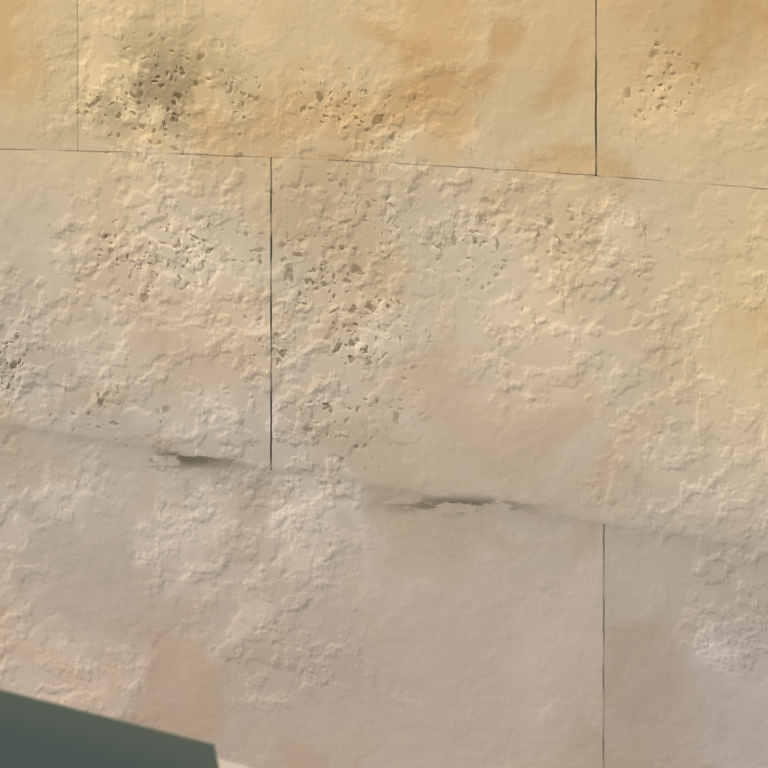
Give the GLSL for this texture, as a WebGL 1 fragment shader.

```glsl
precision highp float;
// Worn travertine wall: three sloping courses of staggered blocks in warm light.
// Noise gives clouding, cells give pits and stains, and the slope of a flaked
// height field gives relief; joints and the dark panel are distance functions.
uniform vec2 u_resolution;

float hash(vec2 p) {
  vec3 q = fract(p.xyx * 0.1031);
  q += dot(q, q.yzx + 33.33);
  return fract((q.x + q.y) * q.z);
}

float noise(vec2 p) {
  vec2 i = floor(p), f = fract(p);
  f = f * f * (3.0 - 2.0 * f);
  return mix(mix(hash(i), hash(i + vec2(1, 0)), f.x),
             mix(hash(i + vec2(0, 1)), hash(i + 1.0), f.x), f.y);
}

float fbm(vec2 p) {
  float sum = 0.0, amp = 0.52;
  for (int i = 0; i < 5; i++) {
    sum += amp * noise(p);
    p = mat2(1.6, 1.2, -1.2, 1.6) * p + 7.3;
    amp *= 0.5;
  }
  return sum;
}

// Centred noise pair for bending coordinates.
vec2 bend(vec2 p) {
  return vec2(fbm(p), fbm(p + 31.7)) - 0.5;
}

// Soft ellipse: centre in xy, radii in zw.
float blob(vec2 p, vec4 e) {
  vec2 d = (p - e.xy) / e.zw;
  return exp(-dot(d, d));
}

// Scattered tilted ovals, one per cell; density is the chance of each.
float ovals(vec2 p, float density, float size) {
  float cover = 0.0;
  for (int y = -1; y <= 1; y++)
    for (int x = -1; x <= 1; x++) {
      vec2 id = floor(p) + vec2(x, y);
      vec2 d = p - id - vec2(hash(id + 3.1), hash(id + 17.7));
      float a = 2.4 * hash(id + 41.3) - 0.6;
      d *= mat2(cos(a), sin(a), -sin(a), cos(a));
      float r = length(d * vec2(1, 1.7)) / (size * (0.4 + hash(id + 29.0)));
      float present = smoothstep(0.0, 0.15, density - hash(id + 53.9));
      cover = max(cover, present * (1.0 - smoothstep(0.4, 1.0, r)));
    }
  return cover;
}

// Where the stone is rough and pitted.
float roughness(vec2 p) {
  float zones = blob(p, vec4(0.20, 0.88, 0.10, 0.07)) + blob(p, vec4(0.01, 0.51, 0.04, 0.08))
    + 0.7 * blob(p, vec4(0.20, 0.67, 0.10, 0.06)) + 0.8 * blob(p, vec4(0.42, 0.53, 0.10, 0.13))
    + 0.7 * blob(p, vec4(0.86, 0.89, 0.05, 0.06)) + 0.7 * blob(p, vec4(0.43, 0.85, 0.12, 0.06))
    + 0.5 * blob(p, vec4(0.15, 0.47, 0.09, 0.04)) + 0.4 * blob(p, vec4(0.62, 0.68, 0.28, 0.10));
  return min(zones, 1.0);
}

// Flaked plateaus over fine grain.
float stoneHeight(vec2 p, float flaking) {
  float flakes = smoothstep(0.44, 0.62, fbm(p * 27.0));
  float chips = smoothstep(0.5, 0.72, fbm(p * 58.0 + 11.0));
  return flaking * (0.55 * flakes + 0.45 * chips) + 0.22 * fbm(p * 34.0 + 5.0);
}

float line(float d, float halfWidth, float aa) {
  return 1.0 - smoothstep(halfWidth - aa, halfWidth + aa, abs(d));
}

// Light: cool at the foot, golden at the top and right.
vec3 wallColor(vec2 p) {
  vec3 c = mix(vec3(0.69, 0.625, 0.56), vec3(0.725, 0.67, 0.605), smoothstep(0.0, 0.45, p.y));
  c = mix(c, vec3(0.785, 0.715, 0.6), smoothstep(0.36, 0.74, p.y + 0.2 * p.x - 0.08));
  c = mix(c, vec3(0.82, 0.72, 0.55), smoothstep(0.7, 0.92, p.y));
  c = mix(c, vec3(0.84, 0.73, 0.53), 0.65 * blob(p, vec4(1.05, 0.62, 0.2, 0.22)));
  c = mix(c, vec3(0.78, 0.65, 0.46), 0.6 * blob(p, vec4(0.92, 1.0, 0.25, 0.16)));
  return mix(c, vec3(0.68, 0.645, 0.62), 0.6 * blob(p, vec4(0.95, 0.05, 0.18, 0.2)));
}

void main() {
  vec2 p = gl_FragCoord.xy / u_resolution;
  float aa = 0.8 / min(u_resolution.x, u_resolution.y);
  float rough = roughness(p);
  vec2 warp = bend(p * 8.0), crumble = bend(p * 70.0);

  // Courses and staggered joints
  float upper = p.y - 0.806 + 0.02 * p.x + 0.032 * p.x * p.x + 0.002 * crumble.x;
  float lower = p.y - 0.447 + 0.165 * p.x + 0.006 * crumble.y;
  float top = step(0.0, upper), foot = step(lower, 0.0);
  float first = mix(mix(0.353, 0.101, top), 0.786, foot);
  float pitch = mix(0.675, 0.82, foot);
  float along = (p.x - first) / pitch;
  float side = (fract(along + 0.5) - 0.5) * pitch + 0.0015 * crumble.x;
  float block = floor(along) + 5.0 * top + 11.0 * foot;

  // Clouding, pale veins and ochre stains
  vec3 col = wallColor(p) * (0.94 + 0.12 * fbm(p * 7.0 + warp + block * 3.0));
  float patches = smoothstep(0.4, 0.6, fbm(p * 5.0 + 43.0 + warp));
  float vein = patches * smoothstep(0.46, 0.66, fbm(p * 15.0 + 1.5 * warp + block));
  col = mix(col, col * 1.03 + 0.04, vein * mix(0.5, 0.9, foot));
  float ochre = smoothstep(0.48, 0.68, fbm(p * 7.0 + 19.0 + warp));
  col *= mix(vec3(1), vec3(0.96, 0.9, 0.82), ochre * mix(0.45, 0.8, top));
  float stain = ovals(p * 13.0 + 1.2 * warp, 0.95, 0.65) * blob(p, vec4(0.62, 0.93, 0.17, 0.11));
  col = mix(col, vec3(0.74, 0.57, 0.38), 0.55 * stain);

  // Relief and grey crust
  float flaking = min(0.12 + 0.75 * rough + patches * mix(0.45, 0.27, top), 1.0);
  vec2 q = p + 0.006 * warp;
  float slope = stoneHeight(q, flaking) - stoneHeight(q + vec2(-0.0022, 0.003), flaking);
  col *= 1.0 + clamp(0.5 * slope, -0.16, 0.12);
  float crust = blob(p, vec4(0.2, 0.885, 0.09, 0.07)) * smoothstep(0.42, 0.56, fbm(p * 22.0 + warp));
  col = mix(col, vec3(0.57, 0.51, 0.38), 0.7 * crust);

  // Ragged pits at two sizes, each with a lit lip
  float density = 0.03 + 0.75 * rough * smoothstep(0.25, 0.6, noise(p * 22.0));
  for (int i = 0; i < 2; i++) {
    float scale = 58.0 + 52.0 * float(i);
    q = p * scale + 1.1 * crumble;
    float pit = ovals(q, density, 0.42);
    float lip = ovals(q + scale * vec2(-0.002, 0.0035), density, 0.42) * (1.0 - pit);
    col *= 1.0 - vec3(0.38, 0.4, 0.46) * pit * (0.25 + 0.6 * rough);
    col += 0.06 * lip * (0.3 + rough);
  }

  // Joints, broken by wear and dirt
  float worn = smoothstep(0.15, 0.75, noise(p * 34.0 + 8.0));
  float depth = mix(0.15, 0.6, smoothstep(0.1, 0.3, p.x)) * mix(1.0, 0.55, foot);
  col *= 1.0 - depth * mix(0.45, 1.0, worn) * line(side, 0.0011, aa);
  col *= 1.0 - mix(0.04, 0.24, worn) * line(upper, 0.0009, aa);
  col *= 1.0 - 0.09 * exp(-abs(lower) / mix(0.007, 0.022, foot));
  float dirt = blob(p, vec4(0.24, 0.402, 0.06, 0.011)) + blob(p, vec4(0.6, 0.342, 0.08, 0.01));
  dirt *= smoothstep(0.44, 0.62, fbm(p * vec2(32, 80)));
  col = mix(col, vec3(0.36, 0.33, 0.27), 0.8 * dirt);

  // Dark corner panel and pale sliver
  float panel = max(p.y - 0.102 + 0.257 * p.x, p.x - 0.285 + 0.2 * p.y);
  float sliver = max(p.y - 0.098 + 0.3 * p.x, p.x - 0.33);
  col = mix(col, vec3(0.86, 0.79, 0.7), 0.8 * smoothstep(0.003, -0.003, sliver));
  vec3 green = mix(vec3(0.29, 0.34, 0.32), vec3(0.35, 0.37, 0.33), smoothstep(-0.07, 0.0, panel));
  col = mix(col, green, smoothstep(0.004, -0.004, panel));
  gl_FragColor = vec4(col, 1);
}
```
